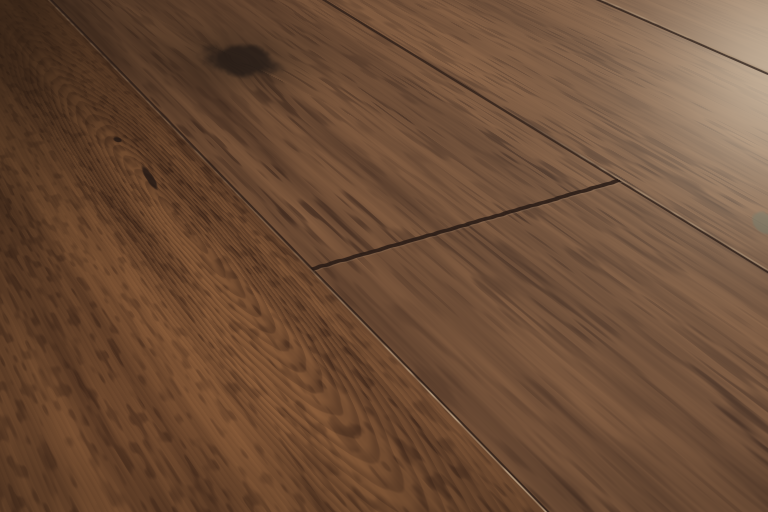
A Shadertoy shader for this texture:

```glsl
// Brown wooden floor boards seen in perspective, with a soft window glare.
// Each pixel is projected onto the floor plane; grain, pores, rings, knots
// and seams are laid out there, then haze and corner shade are added.
#define VANISH vec2(-0.691, 1.8125)
#define FIRST_SEAM 0.971
#define BOARD_WIDTH 0.661
#define BUTT_JOINT 0.584
#define DARK_WOOD vec3(0.235, 0.150, 0.105)
#define LIGHT_WOOD vec3(0.505, 0.350, 0.235)
#define GLARE vec3(0.82, 0.75, 0.66)
#define GLARE_POS vec2(1.55, 0.86)
#define SEAM_DARK vec3(0.15, 0.10, 0.08)
#define SEAM_LIGHT vec3(0.68, 0.58, 0.47)
#define PORE_DEPTH 0.36
#define RING_COUNT 13.0

float hash(vec2 p) {
    vec3 q = fract(vec3(p.xyx) * 0.1031);
    q += dot(q, q.yzx + 33.33);
    return fract((q.x + q.y) * q.z);
}

float noise(vec2 p) {
    vec2 i = floor(p), f = fract(p);
    f = f * f * (3.0 - 2.0 * f);
    return mix(mix(hash(i), hash(i + vec2(1, 0)), f.x),
               mix(hash(i + vec2(0, 1)), hash(i + vec2(1, 1)), f.x), f.y);
}

float fbm(vec2 p) {
    float sum = 0.0, amp = 0.533;
    for (int i = 0; i < 4; i++) {
        sum += amp * noise(p);
        p = p * 2.03 + 17.3;
        amp *= 0.5;
    }
    return sum;
}

// Distance ratio inside a tilted ellipse: 1 on its rim
float ellipse(vec2 p, vec2 radius, float angle) {
    float c = cos(angle), s = sin(angle);
    return length(vec2(c * p.x + s * p.y, c * p.y - s * p.x) / radius);
}

// Soft-edged line of a given half width
float line(float d, float halfWidth, float soft) {
    return 1.0 - smoothstep(halfWidth - soft, halfWidth + soft, abs(d));
}

void mainImage(out vec4 fragColor, in vec2 fragCoord) {
    vec2 p = fragCoord / iResolution.y;
    float soft = max(0.0012, 0.7 / iResolution.y);

    // Floor coordinates: x across the boards, y along them
    vec2 q = vec2(p.x - VANISH.x, VANISH.y - p.y);
    vec2 ground = vec2(q.x, 1.0 - 0.1682 * q.x) / q.y;
    float across = (ground.x - FIRST_SEAM) / BOARD_WIDTH;
    float board = floor(across);
    float farEnd = step(BUTT_JOINT, ground.y);
    bool middle = board == 0.0;
    bool ringed = board < 0.0;
    float seed = board * 17.0 + (middle ? farEnd * 7.0 : 0.0) + 60.0;
    float focus = mix(0.4, 1.0, smoothstep(1.05, 0.6, p.y));

    // Grain bends around the knot
    vec2 toKnot = p - vec2(0.469, 0.883);
    float knot = ellipse(toKnot, vec2(0.075, 0.034), -0.08);
    vec2 g = ground;
    g.x += 0.05 * sign(toKnot.y + 0.5 * toKnot.x) * exp(-knot * 0.9)
         * smoothstep(0.0, 0.8, knot);
    g.x += 0.012 * (fbm(ground * vec2(5, 6) + seed) - 0.5);

    // Broad stripes, fine fibres and blotches
    float streak = fbm(g * vec2(26, 2.5) + seed);
    float fibre = fbm(g * vec2(75, 9) + seed * 1.7);
    float blotch = fbm(g * vec2(9, 6) + seed * 2.3);
    float tone = 0.62 + 0.55 * (streak - 0.5) + 0.42 * (fibre - 0.5) * focus
               + 0.38 * (blotch - 0.5);

    // Pores: long dashes, or short specks on the ringed board
    vec2 poreScale = ringed ? vec2(165, 120) : vec2(145, 38);
    float pore = smoothstep(0.48, 0.88, noise(g * poreScale + seed * 3.1));
    float patchy = 0.45 + 0.9 * smoothstep(0.35, 0.65, blotch);
    tone -= PORE_DEPTH * pore * focus * (ringed ? 0.75 : patchy);

    // Nested growth rings stretched along the left board
    if (ringed) {
        vec2 r = (g - vec2(0.835, 0.66)) / vec2(0.085, 0.24);
        float radius = length(r) + 0.16 * (fbm(ground * vec2(14, 9)) - 0.5);
        float wave = fract(radius * RING_COUNT);
        float ring = smoothstep(0.2, 0.8, wave) * smoothstep(1.0, 0.86, wave);
        float fade = mix(0.25, 1.0, smoothstep(1.9, 0.9, radius));
        tone += (0.08 - 0.26 * ring) * fade * focus;
        tone += 0.06 * smoothstep(0.75, 0.2, radius);
    }
    vec3 color = mix(DARK_WOOD, LIGHT_WOOD, clamp(tone, -0.1, 1.15));
    color *= ringed ? vec3(1.04, 1.0, 0.92) : vec3(1.0);

    // Knot, its dark halo, two slits and a grey filled spot
    float rough = 0.7 * (fbm(p * 28.0) - 0.5);
    color *= 1.0 - 0.28 * exp(-knot * knot * 0.3) * (middle ? 1.0 : 0.0);
    color = mix(color, vec3(0.14, 0.10, 0.08),
                0.8 * smoothstep(1.15, 0.65, knot + rough));
    float slit = min(ellipse(p - vec2(0.293, 0.652), vec2(0.024, 0.006), -1.0),
                     ellipse(p - vec2(0.230, 0.727), vec2(0.009, 0.005), -0.3));
    color = mix(color, SEAM_DARK, 0.85 * smoothstep(1.25, 0.7, slit + rough));
    float spot = ellipse(p - vec2(1.49, 0.565), vec2(0.026, 0.017), -0.6);
    color = mix(color, vec3(0.30, 0.31, 0.25),
                0.75 * smoothstep(1.2, 0.8, spot + rough));

    // Corner shade, then glare and its wide haze
    vec2 corner = p - vec2(0.0, 1.05);
    color *= 1.06 - 0.36 * exp(-dot(corner, corner) / 0.22)
           - 0.14 * smoothstep(0.25, 0.0, p.x) - 0.10 * smoothstep(0.2, 0.0, p.y);
    vec2 away = p - GLARE_POS;
    float d2 = dot(away, away);
    float haze = 0.62 * exp(-d2 / 0.07) + 0.22 * exp(-d2 / 0.5);
    color = mix(color, GLARE, haze);

    // Long seams: dark groove with a worn, shining bevel
    float index = floor(across + 0.5);
    float d = (across - index) * BOARD_WIDTH * q.y / sqrt(1.0 + ground.x * ground.x);
    float side = index < 0.5 ? -1.0 : 1.0;
    float wear = 0.5 + 0.7 * noise(vec2(index * 9.0, ground.y * 160.0));
    float shine = index < 0.5 ? mix(0.25, 0.95, smoothstep(0.6, 0.1, p.y))
                              : 0.6 * smoothstep(0.95, 1.25, p.x);
    color = mix(color, SEAM_DARK, 0.75 * line(d + side * 0.0012, 0.0022, soft));
    color = mix(color, SEAM_LIGHT,
                min(shine * wear, 1.0) * line(d - side * 0.0018, 0.0016, soft));

    // Butt joint across the middle board
    if (middle) {
        float e = (ground.y - BUTT_JOINT) * q.y / 0.608;
        e += 0.0015 * (noise(vec2(ground.x * 90.0, 3.0)) - 0.5);
        color = mix(color, SEAM_DARK, 0.85 * line(e, 0.0036, soft));
        color = mix(color, SEAM_LIGHT, 0.22 * wear * line(e + 0.0048, 0.001, soft));
    }
    fragColor = vec4(color, 1.0);
}
```
